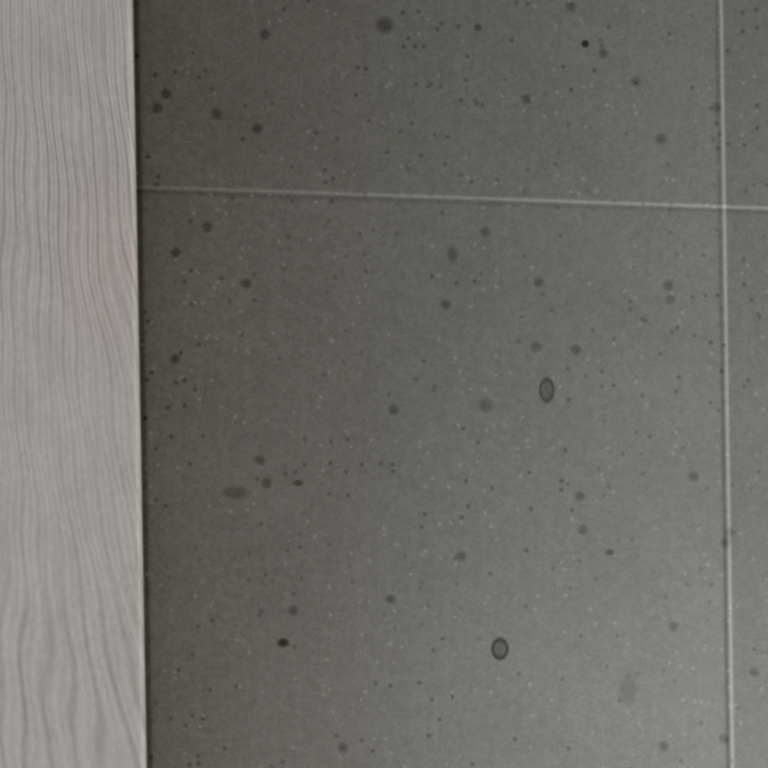
Give the GLSL for this texture, as a three.js fragment shader.

```glsl
// Grey stone floor tiles with pale joints beside a strip of light wood.
varying vec2 vUv;

vec2 hash2(vec2 p) {
  return fract(sin(vec2(dot(p, vec2(127.1, 311.7)), dot(p, vec2(269.5, 183.3)))) * 4375.85);
}

// Cellular noise: x is the distance to the nearest seed, y that seed's random tone
vec2 cellular(vec2 p) {
  vec2 cell = floor(p);
  vec2 nearest = vec2(9.0, 0.0);
  for (int j = -1; j <= 1; j++) {
    for (int i = -1; i <= 1; i++) {
      vec2 id = cell + vec2(float(i), float(j));
      vec2 seed = hash2(id);
      float d = length(id + seed - p);
      if (d < nearest.x) nearest = vec2(d, hash2(id + 41.0).x);
    }
  }
  return nearest;
}

// Sparse round flecks, with the given chance of one in each cell
float flecks(vec2 p, float chance) {
  vec2 c = cellular(p);
  float present = step(1.0 - chance, c.y);
  return present * (1.0 - smoothstep(0.08, 0.36, c.x));
}

// Soft elliptical stain
float stain(vec2 p, vec2 center, vec2 radius) {
  return 1.0 - smoothstep(0.35, 1.2, length((p - center) / radius));
}

// Pit with a dark rim and a paler floor
float pit(vec2 p, vec2 center, vec2 radius) {
  float d = length((p - center) / radius);
  return 0.55 * (1.0 - smoothstep(0.8, 1.25, d)) + 0.6 * exp(-pow((d - 0.85) / 0.22, 2.0));
}

float line(float d, float width) {
  return exp(-d * d / (width * width));
}

// Layered sines for broad cloudy variation
float clouds(vec2 p) {
  float sum = 0.0;
  float amp = 0.5;
  for (int i = 0; i < 4; i++) {
    p = mat2(0.8, 0.6, -0.6, 0.8) * p * 1.7 + 1.3;
    sum += amp * sin(p.x + 1.2 * sin(p.y)) * sin(p.y * 0.9 + 0.7);
    amp *= 0.6;
  }
  return sum;
}

vec3 stone(vec2 p) {
  float across = clamp((p.x - 0.18) / 0.82, 0.0, 1.0);
  float light = mix(mix(0.335, 0.535, across), mix(0.272, 0.415, across), p.y);
  light += 0.035 * exp(-dot(p - vec2(0.74, 0.08), p - vec2(0.74, 0.08)) * 14.0);
  light += 0.010 * clouds(p * 9.0);

  // Grain and scattered flecks
  light += 0.024 * (cellular(p * 230.0).y - 0.5) + 0.020 * (cellular(p * 110.0).y - 0.5);
  float density = 0.6 + 0.4 * clouds(p * 6.0 + 4.0);
  light -= 0.10 * density * flecks(p * 75.0, 0.08);
  light -= 0.09 * flecks(p * 36.0 + 7.0, 0.035);
  light += 0.05 * flecks(p * 85.0 + 19.0, 0.07);

  // Larger pits and stains
  light -= 0.17 * pit(p, vec2(0.651, 0.155), vec2(0.011, 0.014));
  light -= 0.12 * pit(p, vec2(0.712, 0.492), vec2(0.010, 0.016));
  light -= 0.20 * stain(p, vec2(0.369, 0.163), vec2(0.009, 0.007));
  light -= 0.22 * stain(p, vec2(0.762, 0.943), vec2(0.006));
  light -= 0.10 * stain(p, vec2(0.501, 0.967), vec2(0.013));
  light -= 0.10 * stain(p, vec2(0.622, 0.964), vec2(0.006));
  light -= 0.09 * stain(p, vec2(0.589, 0.668), vec2(0.008, 0.012));
  light -= 0.07 * stain(p, vec2(0.632, 0.473), vec2(0.011));
  light -= 0.07 * stain(p, vec2(0.307, 0.359), vec2(0.020, 0.010));
  light -= 0.12 * stain(p, vec2(0.388, 0.371), vec2(0.008, 0.005));
  light -= 0.12 * stain(p, vec2(0.794, 0.281), vec2(0.007, 0.005));
  light -= 0.06 * stain(p, vec2(0.818, 0.104), vec2(0.013, 0.025));

  // Joints: one nearly level, one nearly upright
  float level = p.y - mix(0.763, 0.729, p.x);
  float upright = p.x - mix(0.954, 0.939, p.y);
  light -= 0.025 * smoothstep(0.0, 0.006, upright);
  light += mix(0.05, 0.13, across) * line(level, 0.0027);
  light -= 0.035 * line(level + 0.006, 0.003);
  light += 0.12 * line(upright, 0.0027);
  light -= mix(0.11, 0.04, p.y) * line(upright + 0.006, 0.003);

  return light + mix(vec3(0.010, 0.0, -0.020), vec3(-0.004, 0.003, -0.012), across);
}

vec3 wood(vec2 p) {
  // Grain fans out towards the bottom and swirls around a knot
  vec2 knot = (p - vec2(0.135, 0.66)) / vec2(0.045, 0.08);
  float swirl = exp(-dot(knot, knot));
  float fan = p.x * (1.0 + 1.8 * p.y) + 0.008 * sin(p.y * 13.0 + p.x * 20.0);
  float grain = fan + 0.035 * swirl + 0.004 * sin(p.y * 41.0 + p.x * 60.0);
  float streak = pow(0.5 + 0.5 * sin(grain * 190.0 + 1.5 * clouds(p * vec2(25.0, 7.0))), 4.0);
  float light = mix(0.605, 0.575, p.y) - 0.055 * streak * (0.6 + 0.4 * sin(p.y * 9.0 + 1.0));
  light += 0.018 * clouds(p * vec2(45.0, 14.0)) + 0.012 * sin(grain * 430.0);
  light += 0.024 * (cellular(p * vec2(210.0, 120.0)).y - 0.5);
  return light + vec3(0.012, -0.004, -0.016) + vec3(0.012, -0.006, -0.004) * swirl;
}

void main() {
  float edge = vUv.x - mix(0.191, 0.173, vUv.y);
  vec3 color = mix(wood(vUv), stone(vUv), smoothstep(-0.002, 0.002, edge));
  // Lit wood lip and the shadow it casts on the tile
  color += vec3(0.07, 0.065, 0.045) * line(edge + 0.005, 0.003);
  color -= 0.10 * line(edge - 0.004, 0.004);
  color -= 0.035 * smoothstep(0.0, 0.003, edge) * exp(-max(edge, 0.0) * 35.0);
  gl_FragColor = vec4(color, 1.0);
}
```
